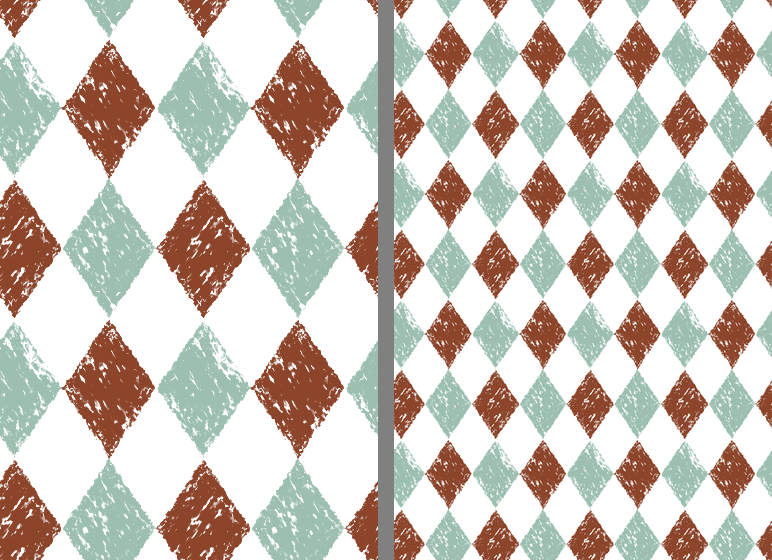
Left, the tile; right, the same tile 2 across and 2 down.
Give the GLSL for this pattern, as a WebGL 2 fragment shader.

```glsl
#version 300 es
precision highp float;

uniform vec2 u_resolution;
out vec4 outColor;

const float CELLS = 4.0;                      // diamonds across and down
const vec2 FIRST_CENTER = vec2(0.154, 0.227); // in cells, from the lower left
const vec2 HALF_SIZE = vec2(0.5, 0.738);      // diamond radii in cell widths
const vec3 PAPER = vec3(1.0);
const vec3 RUST = vec3(0.55, 0.27, 0.17);
const vec3 SAGE = vec3(0.61, 0.75, 0.69);

float hash(vec2 p) {
    vec3 h = fract(p.xyx * 0.1031);
    h += dot(h, h.yzx + 33.33);
    return fract((h.x + h.y) * h.z);
}

float noise(vec2 p) {
    vec2 i = floor(p);
    vec2 f = fract(p);
    f = f * f * (3.0 - 2.0 * f);
    float low = mix(hash(i), hash(i + vec2(1, 0)), f.x);
    float high = mix(hash(i + vec2(0, 1)), hash(i + vec2(1, 1)), f.x);
    return mix(low, high, f.y);
}

// Signed distance, negative inside.
float diamond(vec2 p, vec2 radii) {
    vec2 a = abs(p) / radii;
    return (a.x + a.y - 1.0) / length(1.0 / radii);
}

// Coordinates along and across a stroke direction.
vec2 strokeSpace(vec2 p, vec2 direction) {
    vec2 d = normalize(direction);
    return vec2(dot(p, d), dot(p, vec2(-d.y, d.x)));
}

// Dry chalk streaks, gathered in patches.
float streakWear(vec2 p, vec2 direction, vec2 offset, float amount, float soft) {
    vec2 s = strokeSpace(p, direction);
    float streak = noise(s * vec2(9.0, 32.0) + offset);
    float grain = noise(s * vec2(32.0, 58.0) + offset + 31.0);
    float patches = noise(s * vec2(2.4, 4.5) + offset + 67.0);
    float level = 0.58 * streak + 0.42 * grain + 0.27 * patches + amount;
    return smoothstep(-soft, soft, level - 0.86);
}

// Broken strokes that follow the border.
float borderWear(vec2 p, float depth, vec2 radii, vec2 offset, float soft) {
    vec2 side = sign(p);
    float along = strokeSpace(p, side * radii * vec2(-1, 1)).x;
    vec2 q = vec2(along * 9.0, depth * 40.0) + offset + side * 13.0;
    float level = 0.65 * noise(q) + 0.35 * noise(p * 55.0 + offset);
    float band = smoothstep(0.0, 0.03, depth) * smoothstep(0.15, 0.06, depth);
    return band * smoothstep(-soft, soft, level - 0.73);
}

void main() {
    vec2 grid = gl_FragCoord.xy / u_resolution * CELLS - FIRST_CENTER + 0.5;
    vec2 kind = mod(floor(grid), 2.0); // four diamonds alternate in a 2x2 block
    vec2 p = (fract(grid) - 0.5) * 2.0 * HALF_SIZE;
    vec2 offset = kind * vec2(71.0, 43.0) + 120.0;
    float pixel = CELLS / u_resolution.x;
    float soft = min(10.0 * pixel, 0.2);

    // Ragged diamond
    float rough = 0.6 * noise(p * 48.0 + offset) + 0.4 * noise(p * 17.0 + offset);
    float dist = diamond(p, HALF_SIZE) + 0.007 + (rough - 0.5) * 0.045;
    float ink = smoothstep(0.7 * pixel, -0.7 * pixel, dist);

    // Worn chalk
    bool isRust = kind.x == kind.y;
    bool leansRight = kind.x + kind.y < 0.5;
    vec2 direction = leansRight ? vec2(0.75, 1.0) : vec2(-0.6, 1.0);
    float amount = leansRight ? 0.03 : (isRust ? 0.005 : -0.015);
    float wear = streakWear(p, direction, offset, amount, soft);
    wear = max(wear, borderWear(p, -dist, HALF_SIZE, offset, soft));

    vec3 chalk = isRust ? RUST : SAGE;
    outColor = vec4(mix(PAPER, chalk, ink * (1.0 - wear)), 1.0);
}
```
